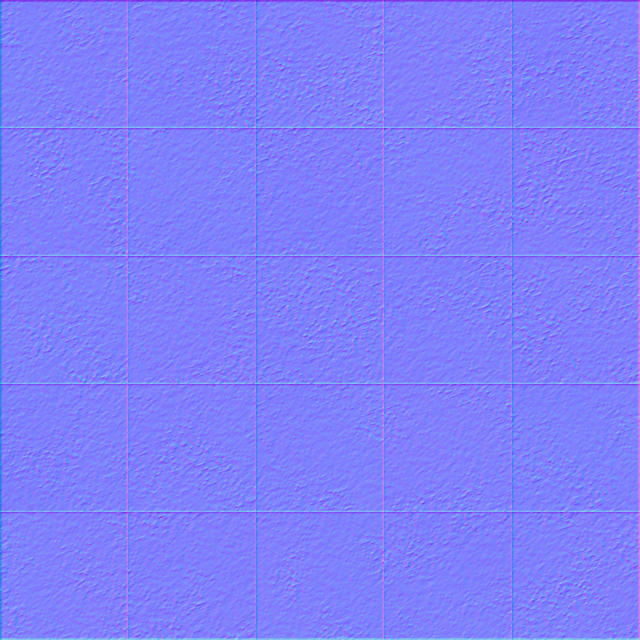
Give the GLSL for this texture map, as a Shadertoy shader.

```glsl
float hash(vec2 p) {
    vec3 q = fract(vec3(p.xyx) * 0.1031);
    q += dot(q, q.yzx + 33.33);
    return fract((q.x + q.y) * q.z);
}

float noise(vec2 p) {
    vec2 i = floor(p), f = fract(p);
    f = f * f * (3.0 - 2.0 * f);
    return mix(mix(hash(i), hash(i + vec2(1, 0)), f.x),
               mix(hash(i + vec2(0, 1)), hash(i + vec2(1, 1)), f.x), f.y);
}

float fbm(vec2 p) {
    float sum = 0.0, amp = 0.5;
    for (int i = 0; i < 4; i++) {
        sum += amp * noise(p);
        p = mat2(0.8, 0.6, -0.6, 0.8) * p * 2.03 + 17.0;
        amp *= 0.5;
    }
    return sum;
}

// Fine plaster grain, each layer turned to hide the noise lattice
float grainHeight(vec2 p, float roughness) {
    vec2 q = mat2(0.77, -0.64, 0.64, 0.77) * p + 3.0;
    vec2 r = mat2(0.94, -0.34, 0.34, 0.94) * p + 7.0;
    float fine = noise(q * vec2(200, 275));
    float coarse = noise(r * vec2(105, 140) + 40.0);
    float pits = smoothstep(0.5, 0.95, noise(r * vec2(180, 235) + 90.0));
    return fine * mix(0.3, 0.5, roughness) + coarse * 0.3 - pits * mix(0.1, 0.5, roughness);
}

// Soft coverage of an edge band, where d is the distance from the edge
float band(float d, float width, float pixel) {
    float feather = max(pixel, 0.0016);
    return clamp((width - d) / feather + 0.5, 0.0, 1.0);
}

void mainImage(out vec4 fragColor, in vec2 fragCoord) {
    vec2 uv = fragCoord / iResolution.xy;
    float pixel = 1.0 / min(iResolution.x, iResolution.y);
    vec2 id = floor(uv * 5.0);
    vec2 local = fract(uv * 5.0) / 5.0;

    // Grain slope by central differences, rougher in loose patches
    vec2 p = uv + id * vec2(0.37, 0.53);
    float roughness = smoothstep(0.28, 0.7, fbm(p * 15.0 + 5.0));
    vec2 e = vec2(0.0009, 0);
    vec2 grad = vec2(grainHeight(p + e.xy, roughness) - grainHeight(p - e.xy, roughness),
                     grainHeight(p + e.yx, roughness) - grainHeight(p - e.yx, roughness));
    vec2 slope = vec2(-0.78, 0.82) * grad;

    // Gentle unevenness of each tile face
    slope += 0.06 * (vec2(fbm(p * 6.0 + 31.0), fbm(p * 6.0 + 67.0)) - 0.47);
    slope += 0.015 * (vec2(hash(id + 8.0), hash(id + 21.0)) - 0.5);

    // Bevels between tiles: alternate columns have deeper sides
    float side = mix(1.0, 0.5, mod(id.x, 2.0)) * mix(0.85, 1.1, hash(id + 3.0));
    float rim = mix(0.85, 1.15, hash(vec2(id.y, 13.0)));
    vec2 low = vec2(band(local.x, 0.0021, pixel), band(local.y, 0.0021, pixel));
    vec2 high = vec2(band(0.2 - local.x, 0.0021, pixel), band(0.2 - local.y, 0.0021, pixel));
    slope += vec2(high.x - low.x, low.y - high.y) * vec2(side, rim) * 0.42;

    // Wider bevel around the outer border
    vec2 outerLow = vec2(band(uv.x, 0.003, pixel), band(uv.y, 0.003, pixel));
    vec2 outerHigh = vec2(band(1.0 - uv.x, 0.003, pixel), band(1.0 - uv.y, 0.003, pixel));
    slope += vec2(outerHigh.x - outerLow.x, outerLow.y - outerHigh.y) * 0.25;

    // Pack the normal into colour
    vec3 normal = normalize(vec3(slope, 1.0));
    fragColor = vec4(normal * vec3(0.5, 0.5, 0.49) + 0.5, 1.0);
}
```
